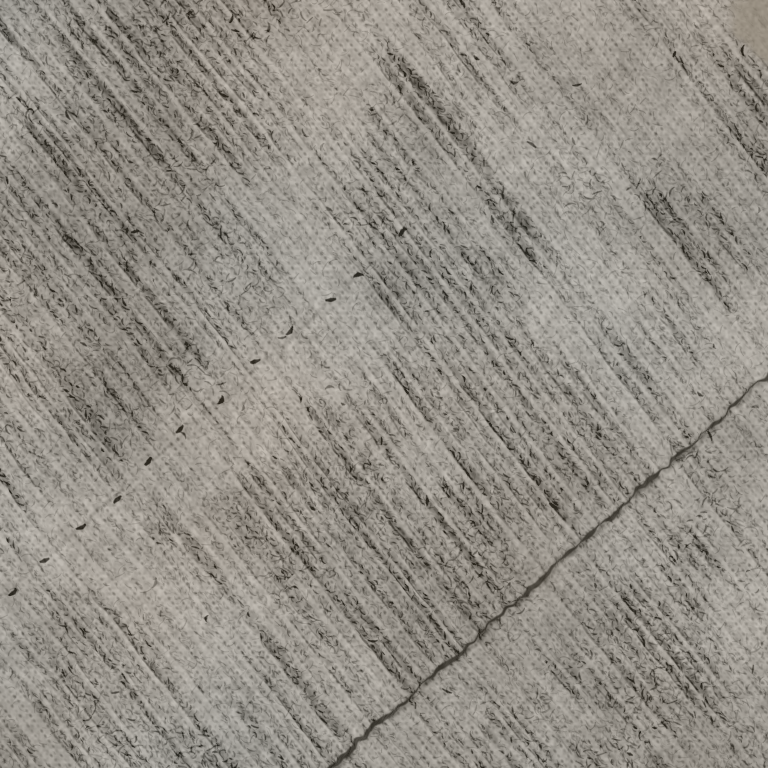
A Shadertoy shader for this texture:

```glsl
// Weathered grooved concrete seen from above: diagonal rows of dark flecks and
// pin holes over mottled grey, cut by an open crack and a dashed, filled joint.
// Rows live in a rotated frame; flecks are jittered strokes, one per grid cell.

vec4 hash4(vec2 p) {
    vec4 q = fract(p.xyxy * vec4(0.1031, 0.1030, 0.0973, 0.1099));
    q += dot(q, q.wzxy + 33.33);
    return fract((q.xxyz + q.yzzw) * q.zywx);
}

float noise(vec2 p) {
    vec2 i = floor(p), f = fract(p);
    f = f * f * (3.0 - 2.0 * f);
    return mix(mix(hash4(i).x, hash4(i + vec2(1, 0)).x, f.x),
               mix(hash4(i + vec2(0, 1)).x, hash4(i + vec2(1, 1)).x, f.x), f.y);
}

float fbm(vec2 p) {
    float sum = 0.0, gain = 0.5;
    for (int i = 0; i < 4; i++) {
        sum += gain * noise(p);
        p = mat2(1.6, 1.2, -1.2, 1.6) * p + 7.3;
        gain *= 0.5;
    }
    return sum / 0.9375;
}

// Coverage of a bent stroke whose long axis is y.
float stroke(vec2 q, float angle, float bend, float len, float wid) {
    float c = cos(angle), s = sin(angle), soft = 0.0005 + 0.6 / iResolution.y;
    q = mat2(c, s, -s, c) * q;
    q.x += bend * q.y * q.y / len;
    float taper = wid * (1.0 - 0.5 * min(abs(q.y) / len, 1.0));
    q.y -= clamp(q.y, -len, len);
    return 1.0 - smoothstep(taper - soft, taper + soft, length(q));
}

// One randomly turned stroke per cell; density is the share of cells filled.
float flecks(vec2 p, vec2 cell, float len, float wid, float spread, float density, float seed) {
    float ink = 0.0;
    for (int j = -1; j <= 1; j++)
    for (int i = -1; i <= 1; i++) {
        vec2 id = floor(p / cell) + vec2(i, j);
        vec4 h = hash4(id + seed), k = hash4(id + seed + 57.0);
        vec2 q = p - (id + 0.1 + 0.8 * h.xy) * cell;
        float mark = stroke(q, (h.z - 0.5) * spread, (h.w - 0.5) * 0.7,
                            len * (0.3 + 0.7 * k.x), wid * (0.6 + 0.4 * k.y));
        ink = max(ink, mark * step(k.z, density) * (0.3 + 0.7 * k.w));
    }
    return ink;
}

void mainImage(out vec4 fragColor, in vec2 fragCoord) {
    vec2 uv = fragCoord / iResolution.y;
    float soft = 1.0 / iResolution.y;

    // Joint frame: x is the distance from the crack, y runs along it.
    vec2 joint = mat2(-0.668, 0.744, 0.744, 0.668) * (uv - vec2(0.43, 0.0));
    joint.x += 0.006 * (noise(vec2(joint.y * 22.0, 3.0)) - 0.5)
             + 0.005 * (noise(vec2(joint.y * 100.0, 8.0)) - 0.5);
    float below = smoothstep(0.002, -0.002, joint.x);

    // Groove frame: x crosses the rows, y follows them.
    vec2 p = vec2(dot(uv, vec2(0.785, 0.62)), dot(uv, vec2(0.62, -0.785)));
    p.x += 0.007 * below + 0.010 * (noise(uv * 3.0) - 0.5) + 0.003 * (noise(uv * 25.0) - 0.5);

    // Wear patches and the pale strips beside both joints.
    float wear = smoothstep(0.28, 0.62, fbm(uv * 7.0 + 2.0));
    float strip = smoothstep(-0.10, -0.06, joint.x) * below;
    float filled = smoothstep(0.035, 0.0, abs(joint.x - 0.452));
    wear *= (1.0 - 0.65 * strip) * (1.0 - 0.5 * filled);

    // Uneven rows: wide and narrow bands overlap and break up along their length.
    float row = p.x / 0.0165 + 1.1 * noise(vec2(p.x * 22.0, 4.0)), rowId = floor(row);
    float across = abs(fract(row) - 0.5);
    float strength = 0.1 + 1.05 * hash4(vec2(rowId, 5.0)).x;
    strength *= 0.35 + 1.1 * noise(vec2(rowId * 7.3, p.y * 11.0));
    strength *= 0.35 + 0.85 * wear;
    float band = smoothstep(0.5, 0.05, across) * strength;
    band += 0.5 * wear * smoothstep(0.55, 0.95, noise(vec2(p.x * 75.0, p.y * 7.0 + 40.0)));

    // Base tone: mottling, grain and soft shade in the grooves.
    float grain = noise(uv * 260.0) - 0.5;
    float tone = 1.02 - 0.14 * smoothstep(0.3, 0.75, fbm(uv * 5.5 + 11.0)) - 0.03 * wear;
    tone += 0.17 * grain + 0.20 * (fbm(uv * 95.0) - 0.5);
    tone -= 0.24 * band * (0.3 + 1.2 * noise(p * vec2(210.0, 110.0)));

    // Thin broken lines that follow the grooves.
    float line = abs(fract(row + 0.22 + 0.16 * noise(p * vec2(60.0, 55.0))) - 0.5) * 0.0165;
    float broken = smoothstep(0.35, 0.65, noise(vec2(rowId * 3.1, p.y * 75.0)));
    tone -= 0.34 * strength * broken * smoothstep(0.0011 + soft, 0.0, line);

    // Pin holes in a regular grid between the rows.
    vec2 grid = vec2(p.x / 0.0105, p.y / 0.0082);
    vec2 hole = (fract(grid) - 0.5) * vec2(0.0105, 0.0082);
    float pin = smoothstep(0.0017 + soft, 0.0012 - soft, length(hole * vec2(1.0, 0.7)));
    tone -= 0.36 * pin * (0.25 + 0.75 * hash4(floor(grid)).y);

    // Dark flecks in the rows, then stray hairline curls everywhere.
    float inRow = clamp(1.6 * band, 0.0, 1.0);
    tone -= 0.70 * inRow * flecks(p, vec2(0.0065, 0.010), 0.0052, 0.0014, 1.5, 0.65, 3.0);
    tone -= 0.48 * inRow * flecks(p, vec2(0.005, 0.007), 0.0036, 0.0011, 2.4, 0.65, 91.0);
    tone -= 0.30 * flecks(p, vec2(0.011, 0.013), 0.007, 0.0008, 3.0, 0.6, 170.0);
    float clutter = smoothstep(0.60, 0.74, fbm(uv * 8.0 + 31.0));
    tone -= 0.55 * clutter * flecks(uv, vec2(0.011), 0.007, 0.0014, 6.0, 0.7, 230.0);
    tone -= 0.8 * flecks(p, vec2(0.050), 0.0065, 0.0021, 2.2, 0.18, 310.0);

    // Dashed joint: spaced seeds along a faint seam.
    float dashId = floor(joint.y / 0.062);
    vec4 h = hash4(vec2(dashId, 41.0));
    vec2 dash = vec2(joint.x - 0.452 + 0.016 * (h.x - 0.5),
                     joint.y - (dashId + 0.35 + 0.3 * h.y) * 0.062);
    float reach = smoothstep(0.60, 0.54, joint.y);
    tone -= 0.85 * reach * stroke(dash, 1.1 * (h.z - 0.5), 0.5 * (h.w - 0.5), 0.0055, 0.0028);
    tone -= 0.10 * reach * smoothstep(0.004, 0.0, abs(joint.x - 0.452));

    // Open crack with a shaded edge and crumbs.
    float gap = 0.0004 + 0.0030 * noise(vec2(joint.y * 55.0, 17.0));
    tone -= 0.45 * smoothstep(0.009, 0.0, abs(joint.x + 0.002)) * noise(uv * 130.0);
    float open = smoothstep(gap + 1.2 * soft, gap - 1.2 * soft, abs(joint.x));
    tone = mix(tone, 0.06, open * (0.65 + 0.3 * noise(uv * 120.0)));

    // Colour: dark olive to pale warm grey, with a sandy bare corner.
    vec3 color = mix(vec3(0.17, 0.155, 0.125), vec3(0.70, 0.68, 0.648), clamp(tone, 0.0, 1.1));
    color += (fbm(uv * 3.0 + 19.0) - 0.5) * vec3(0.03, 0.0, -0.02);
    float corner = length((uv - vec2(1.0, 0.97)) * vec2(1.0, 1.2)) + 0.05 * (fbm(uv * 30.0) - 0.5);
    vec3 sand = vec3(0.60, 0.565, 0.51) + 0.05 * grain;
    color = mix(color, sand, 0.85 * smoothstep(0.065, 0.045, corner));
    fragColor = vec4(color, 1.0);
}
```
